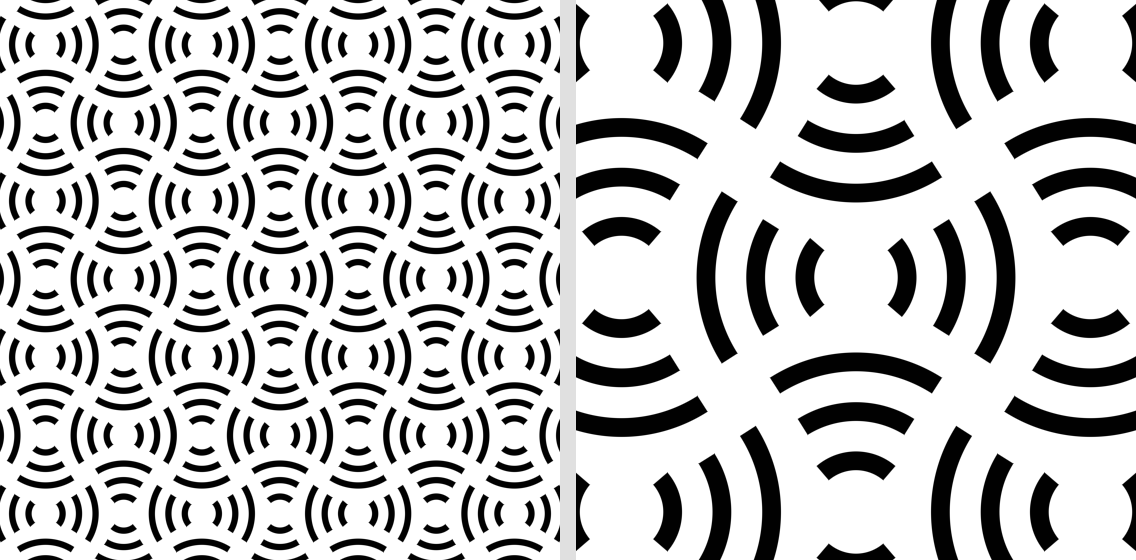
Left: the whole. Right: its middle third, enlarged.
A WebGL 1 fragment shader for this pattern:

```glsl
precision highp float;

uniform vec2 u_resolution;

// Signed distance to a mirrored pair of arcs opening along the x axis.
float arcPair(vec2 p, float radius, float halfAngle) {
  p = abs(p);
  float band = abs(length(p) - radius) - 0.04;
  float cut = p.y * cos(halfAngle) - p.x * sin(halfAngle);
  return max(band, cut);
}

// Three concentric arc pairs; the smallest one sweeps wider.
float ripple(vec2 p) {
  float d = arcPair(p, 0.218, 0.71);
  d = min(d, arcPair(p, 0.428, 0.56));
  return min(d, arcPair(p, 0.640, 0.57));
}

void main() {
  float cells = 7.166;
  float side = min(u_resolution.x, u_resolution.y);
  vec2 uv = (gl_FragCoord.xy - 0.5 * u_resolution) / side;
  vec2 p = (uv - vec2(0.0, 0.0015)) * cells;
  vec2 nearest = floor(p + 0.5);

  // Outer arcs reach into neighbouring cells.
  float d = 1.0;
  for (int j = -1; j <= 1; j++) {
    for (int i = -1; i <= 1; i++) {
      vec2 cell = nearest + vec2(float(i), float(j));
      vec2 q = p - cell;
      // Alternate the direction in a checkerboard.
      bool upright = mod(cell.x + cell.y, 2.0) > 0.5;
      d = min(d, ripple(upright ? q.yx : q));
    }
  }

  float soft = 0.75 * cells / side;
  vec3 color = mix(vec3(0.005), vec3(1.0), smoothstep(-soft, soft, d));
  gl_FragColor = vec4(color, 1.0);
}
```
